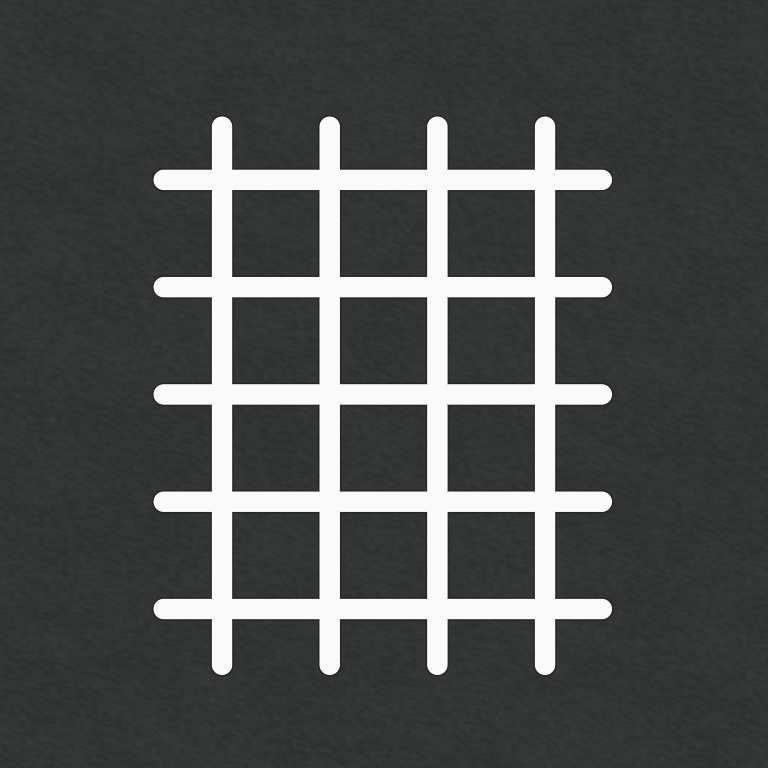
A WebGL 2 fragment shader for this pattern:

```glsl
#version 300 es
precision highp float;
// A white lattice of four upright and five level round-ended bars
// on charcoal paper. Bars are capsule distances in two loops;
// layered value noise gives the paper its fine, slanted grain.

uniform vec2 u_resolution;
out vec4 fragColor;

const int COLUMNS = 4;
const int ROWS = 5;
const vec2 FIRST_BAR = vec2(0.2891, 0.2070);   // x of left column, y of lowest row
const vec2 BAR_STEP = vec2(0.1402, 0.1397);
const vec2 COLUMN_SPAN = vec2(0.1211, 0.8483); // bottom and top tips
const vec2 ROW_SPAN = vec2(0.1999, 0.7969);    // left and right tips
const float BAR_RADIUS = 0.0133;

const vec3 PAPER = vec3(0.197, 0.208, 0.202);
const vec3 RIM = vec3(0.12, 0.13, 0.125);
const vec3 BAR = vec3(0.982);
const float RIM_WIDTH = 0.0018;
const float RIM_STRENGTH = 0.75;
const float GRAIN = 0.045;
const float MOTTLE = 0.012;

float hash(vec2 p) {
  vec3 q = fract(p.xyx * 0.1031);
  q += dot(q, q.yzx + 33.33);
  return fract((q.x + q.y) * q.z);
}

float valueNoise(vec2 p) {
  vec2 cell = floor(p);
  vec2 f = fract(p);
  f = f * f * (3.0 - 2.0 * f);
  float low = mix(hash(cell), hash(cell + vec2(1.0, 0.0)), f.x);
  float high = mix(hash(cell + vec2(0.0, 1.0)), hash(cell + 1.0), f.x);
  return mix(low, high, f.y);
}

float capsule(vec2 p, vec2 a, vec2 b) {
  vec2 ab = b - a;
  float t = clamp(dot(p - a, ab) / dot(ab, ab), 0.0, 1.0);
  return length(p - a - ab * t) - BAR_RADIUS;
}

float lattice(vec2 p) {
  float d = 1.0;
  vec2 columnTips = COLUMN_SPAN + vec2(BAR_RADIUS, -BAR_RADIUS);
  vec2 rowTips = ROW_SPAN + vec2(BAR_RADIUS, -BAR_RADIUS);
  for (int i = 0; i < COLUMNS; i++) {
    float x = FIRST_BAR.x + float(i) * BAR_STEP.x;
    d = min(d, capsule(p, vec2(x, columnTips.x), vec2(x, columnTips.y)));
  }
  for (int i = 0; i < ROWS; i++) {
    float y = FIRST_BAR.y + float(i) * BAR_STEP.y;
    d = min(d, capsule(p, vec2(rowTips.x, y), vec2(rowTips.y, y)));
  }
  return d;
}

vec3 paper(vec2 p) {
  // Shear the fibres so they slope gently
  vec2 fibre = vec2(p.x, p.y + 0.3 * p.x) + 1.0;
  float grain = 0.6 * valueNoise(fibre * vec2(130.0, 290.0))
              + 0.4 * valueNoise(fibre * vec2(300.0, 480.0) + 17.0) - 0.5;
  float mottle = valueNoise(fibre * vec2(14.0, 22.0) + 5.0) - 0.5;
  return PAPER + GRAIN * grain + MOTTLE * mottle;
}

void main() {
  float side = min(u_resolution.x, u_resolution.y);
  vec2 p = (gl_FragCoord.xy - 0.5 * u_resolution) / side + 0.5;
  float pixel = 1.0 / side;
  float d = lattice(p);

  // Paper, then the dark rim hugging each bar, then the bars
  vec3 color = paper(p);
  float rim = 1.0 - smoothstep(0.4 * RIM_WIDTH, RIM_WIDTH + pixel, d);
  color = mix(color, RIM, RIM_STRENGTH * rim);
  float coverage = 1.0 - smoothstep(-0.6 * pixel, 0.6 * pixel, d);
  color = mix(color, BAR, coverage);
  fragColor = vec4(color, 1.0);
}
```
